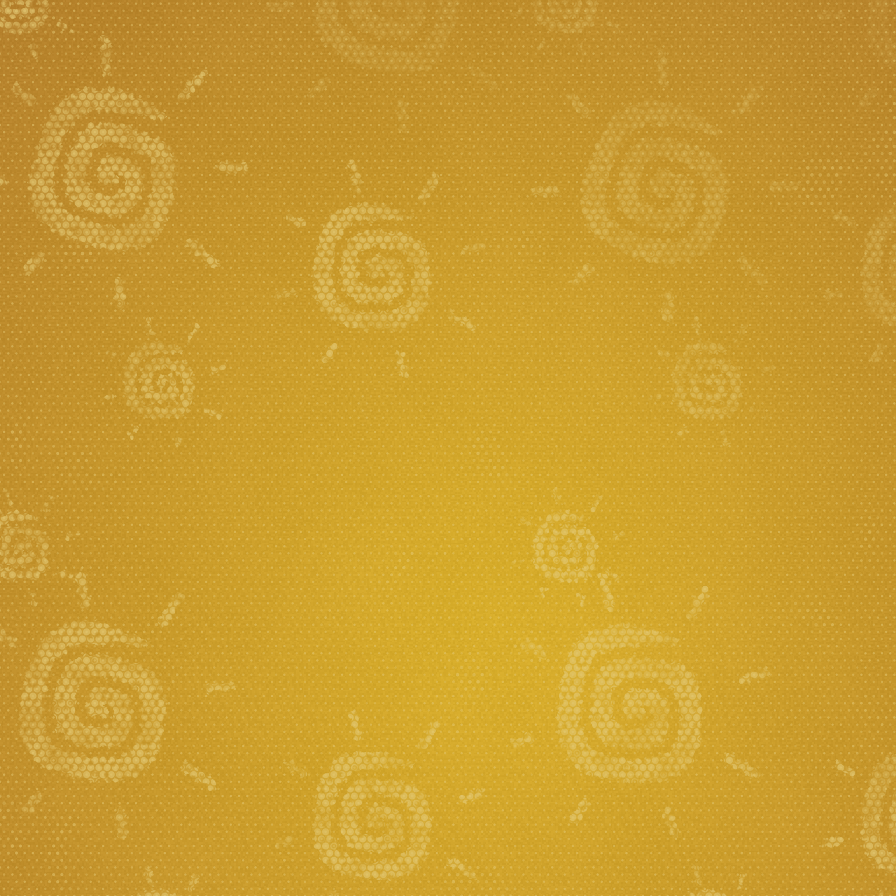
Reproduce this pattern procedurally as a Shadertoy shader.

```glsl
// Worn spiral suns printed in pale halftone dots on a glowing ochre sheet.
// Suns come from a repeated tile of motifs; each is a squarish spiral with eight rays.
// Cellular noise frays the print, layered sines mottle the sheet.

#define TILE 0.612          // repeat of the sun motifs
#define DOT_PITCH 0.0092    // spacing of the halftone dots
#define DOT_GLOW 0.52       // strength of the plain background dots
#define SUN_GLOW 0.72       // strength of the printed suns
#define SPIRAL_PITCH 0.38   // gap between spiral laps, in sun radii
#define FRAY 0.0080         // roughness of the printed edges
#define MOTTLE 0.009        // uneven tint of the sheet
#define GRAIN 0.034         // fine paper grain
#define PALE vec3(0.89, 0.79, 0.46)
#define GLOW_CENTRE vec2(0.55, 0.30)

const float TAU = 6.2831853;

vec2 hash2(vec2 p) {
    p = vec2(dot(p, vec2(127.1, 311.7)), dot(p, vec2(269.5, 183.3)));
    return fract(sin(p) * 43758.5);
}

mat2 rotation(float a) {
    return mat2(cos(a), sin(a), -sin(a), cos(a));
}

// Distance to the nearest scattered point
float cellular(vec2 p) {
    vec2 cell = floor(p);
    float nearest = 2.0;
    for (int y = -1; y <= 1; y++)
    for (int x = -1; x <= 1; x++) {
        vec2 c = cell + vec2(x, y);
        nearest = min(nearest, length(c + hash2(c) - p));
    }
    return nearest;
}

float layeredSines(vec2 p) {
    float sum = 0.0, amp = 0.5;
    for (int i = 0; i < 5; i++) {
        sum += amp * sin(p.x + 1.7 * sin(p.y)) * sin(p.y + 1.3 * sin(p.x * 0.8));
        p = rotation(0.9) * p * 1.9 + 3.1;
        amp *= 0.65;
    }
    return sum;
}

// Distance to the nearest centre of a staggered dot grid, in dot spacings
float dotGrid(vec2 p) {
    vec2 box = vec2(1.0, 1.7320508);
    p /= DOT_PITCH;
    vec2 a = mod(p, box) - 0.5 * box;
    vec2 b = mod(p + 0.5 * box, box) - 0.5 * box;
    return min(length(a), length(b));
}

// Signed distance to a sun of unit radius
float sunDistance(vec2 p) {
    float angle = atan(p.y, p.x);

    // Spiral band that tightens late in each lap
    vec2 sq = p * p;
    float rho = mix(length(p), sqrt(sqrt(dot(sq, sq))), 0.6);
    float turn = fract((angle - 1.15) / TAU);
    float sweep = mix(turn, turn * turn * turn, 0.75);
    float lap = clamp(round((0.86 - rho) / SPIRAL_PITCH - sweep), 0.0, 2.0);
    float mid = max(0.86 - SPIRAL_PITCH * (lap + sweep), 0.0);
    float halfWidth = lap < 0.5 ? 0.04 + 0.09 * smoothstep(0.0, 0.12, turn) : 0.12;
    float band = abs(rho - mid) - halfWidth;

    // Rays of uneven length
    float sector = TAU / 8.0;
    float a = mod(angle, sector) - 0.5 * sector;
    float halfLength = 0.09 + 0.11 * hash2(vec2(floor(angle / sector), 4.0)).x;
    vec2 ray = length(p) * vec2(cos(a), sin(a)) - vec2(1.42, 0.0);
    return min(band, length(vec2(max(abs(ray.x) - halfLength, 0.0), ray.y)) - 0.05);
}

// Printed strength of all suns; motifs hold centre, radius, strength
float sunPrint(vec2 uv, float fray, float pixel) {
    vec4 motifs[5] = vec4[5](
        vec4(0.423, 0.698, 0.076, 0.90), vec4(0.182, 0.573, 0.045, 0.85),
        vec4(0.023, 1.000, 0.041, 0.90), vec4(0.104, 0.805, 0.094, 0.90),
        vec4(0.420, 1.000, 0.092, 0.45));
    float ink = 0.0;
    for (int i = 0; i < 5; i++) {
        vec4 m = motifs[i];
        vec2 cell = round((uv - m.xy) / TILE);
        vec2 jitter = (hash2(cell + 7.0) - 0.5) * step(0.09, m.z);
        vec2 p = uv - m.xy - TILE * cell - 0.06 * jitter;
        float d = sunDistance(rotation(0.15 + 0.5 * jitter.x) * p / m.z) * m.z + fray;
        float fade = m.w < 0.5 ? smoothstep(0.45, 0.8, uv.y) : 1.0;
        ink = max(ink, m.w * fade * (1.0 - smoothstep(-pixel, pixel, d)));
    }
    return ink * mix(1.0, 0.5, smoothstep(1.1, 1.6, uv.x + uv.y));
}

void mainImage(out vec4 fragColor, in vec2 fragCoord) {
    vec2 uv = fragCoord / iResolution.y;
    float pixel = 1.0 / iResolution.y;

    // Ochre sheet, brightest below the middle
    vec2 away = (uv - GLOW_CENTRE) * vec2(1.0, 0.85);
    float d = sqrt(dot(away, away) + 0.01);
    vec3 col = vec3(0.866, 0.706, 0.168) - d * vec3(0.200, 0.258, 0.0);
    float tint = layeredSines(uv * 9.0);
    col += MOTTLE * tint + GRAIN * (hash2(floor(uv * 512.0)).x - 0.5);

    // Pinpoint dots everywhere, swelling in a few worn patches
    float dist = dotGrid(uv), soft = 0.5 * pixel / DOT_PITCH;
    float patches = smoothstep(0.35, 0.9, layeredSines(uv * 14.0 + 5.0));
    float size = 0.14 + 0.07 * patches;
    float speck = 1.0 - smoothstep(size - soft, size + soft, dist);
    float wear = 0.65 + 0.35 * smoothstep(0.2, 0.7, cellular(uv * 60.0));
    col = mix(col, PALE, DOT_GLOW * speck * wear);

    // Suns in large dots with frayed edges and scuffs
    float fray = FRAY * (cellular(uv * 130.0) - 0.45);
    float scuff = smoothstep(0.12, 0.36, cellular(uv * 85.0 + 9.0));
    float rubbed = smoothstep(-0.5, 0.3, layeredSines(uv * 45.0 + 2.0));
    float ink = sunPrint(uv, fray, pixel) * mix(0.25, 1.0, scuff) * mix(0.55, 1.0, rubbed);
    float disc = 1.0 - smoothstep(0.42 - soft, 0.42 + soft, dist);
    col = mix(col, PALE, SUN_GLOW * ink * mix(0.28, 1.0, disc));

    fragColor = vec4(col, 1.0);
}
```
